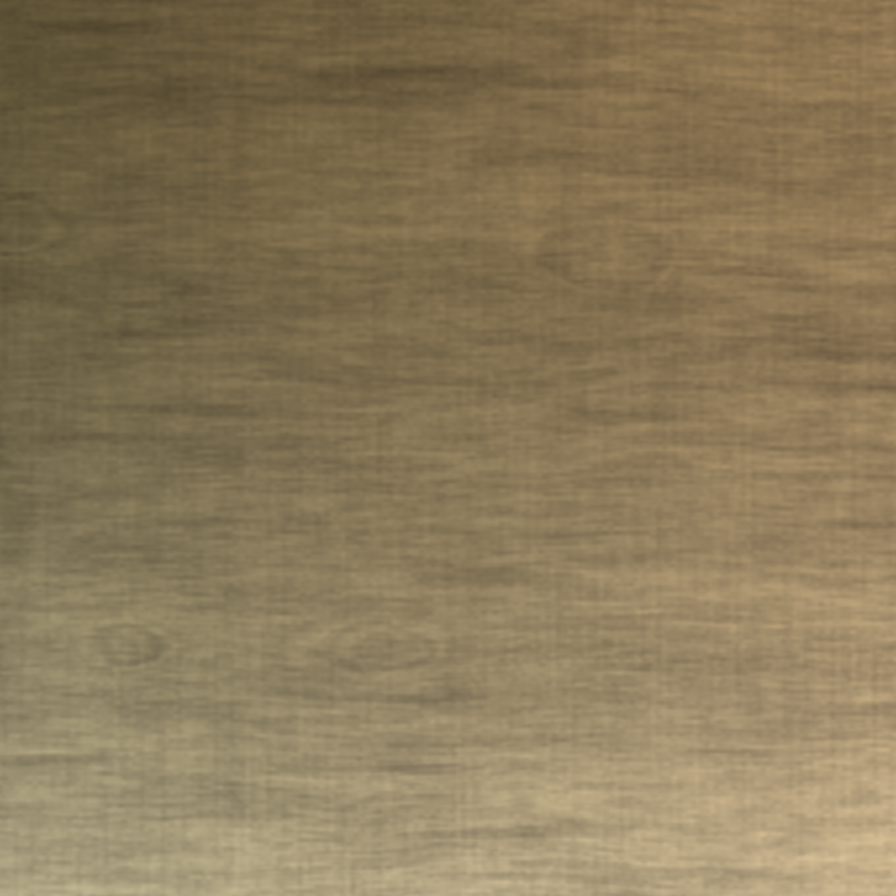
Reproduce this texture procedurally as a three.js fragment shader.

```glsl
varying vec2 vUv;

// Light falling across the board: left and right colour of each row
const vec3 TOP_LEFT = vec3(0.370, 0.322, 0.210);
const vec3 TOP_RIGHT = vec3(0.560, 0.462, 0.322);
const vec3 MID_LEFT = vec3(0.450, 0.410, 0.298);
const vec3 MID_RIGHT = vec3(0.592, 0.502, 0.366);
const vec3 BOTTOM_LEFT = vec3(0.668, 0.632, 0.505);
const vec3 BOTTOM_RIGHT = vec3(0.752, 0.670, 0.528);

// Cells across and up for each layer
const vec2 BAND_SCALE = vec2(1.8, 12.0);
const vec2 STREAK_SCALE = vec2(6.0, 50.0);
const vec2 GRAIN_SCALE = vec2(15.0, 115.0);
const vec2 FIBRE_SCALE = vec2(38.0, 220.0);
const vec2 DARK_SCALE = vec2(5.0, 62.0);
const vec2 THREAD_SCALE = vec2(170.0, 12.0);
const vec2 COLUMN_SCALE = vec2(24.0, 3.0);
const vec2 MOTTLE_SCALE = vec2(150.0, 190.0);

// Relative brightness swing of each layer
const float BAND_GAIN = 0.11;
const float STREAK_GAIN = 0.085;
const float GRAIN_GAIN = 0.115;
const float FIBRE_GAIN = 0.105;
const float THREAD_GAIN = 0.05;
const float COLUMN_GAIN = 0.035;
const float MOTTLE_GAIN = 0.075;
const float DARK_STREAK_GAIN = 0.09;

const float GRAIN_WAVE = 0.014;
const float FINE_WAVE = 0.005;
const int KNOT_COUNT = 5;
const float KNOT_RADIUS = 0.042;
const float KNOT_STRETCH = 0.42;
const float KNOT_RINGS = 140.0;
const float KNOT_GAIN = 0.19;

float hash(vec2 p) {
  vec3 q = fract(p.xyx * 0.1031);
  q += dot(q, q.yzx + 33.33);
  return fract((q.x + q.y) * q.z);
}

// Smooth noise along one row, shifted so that rows do not line up
float rowNoise(float x, float row) {
  x += 17.0 * hash(vec2(row, 3.7));
  float cell = floor(x);
  float t = smoothstep(0.0, 1.0, x - cell);
  return mix(hash(vec2(cell, row)), hash(vec2(cell + 1.0, row)), t);
}

// Noise centred on zero, from -0.5 to 0.5
float streakNoise(vec2 p) {
  float row = floor(p.y);
  float t = smoothstep(0.0, 1.0, p.y - row);
  return mix(rowNoise(p.x, row), rowNoise(p.x, row + 1.0), t) - 0.5;
}

// Quadratic blend through the three rows of light
vec3 boardLight(vec2 p) {
  vec3 bottom = mix(BOTTOM_LEFT, BOTTOM_RIGHT, p.x);
  vec3 middle = mix(MID_LEFT, MID_RIGHT, p.x);
  vec3 top = mix(TOP_LEFT, TOP_RIGHT, p.x);
  return mix(mix(bottom, middle, 2.0 * p.y), mix(middle, top, 2.0 * p.y - 1.0), p.y);
}

// Ring pattern in x, coverage in y
vec2 knots(vec2 p) {
  vec2 wobble = vec2(streakNoise(p * 22.0 + 5.0), streakNoise(p * vec2(18.0, 30.0) + 11.0));
  float rings = 0.0;
  float cover = 0.0;
  for (int i = 0; i < KNOT_COUNT; i++) {
    float id = float(i);
    vec2 jitter = vec2(hash(vec2(id, 21.0)), hash(vec2(id, 47.0))) - 0.5;
    vec2 centre = fract(vec2(0.14 + 0.63 * id, 0.25 + 0.5 * floor(id / 3.0)) + 0.08 * jitter);
    vec2 q = (p - centre) * vec2(KNOT_STRETCH, 1.0) + 0.018 * wobble;
    float r = length(q);
    float mask = exp(-r * r / (KNOT_RADIUS * KNOT_RADIUS));
    rings += mask * streakNoise(vec2(r * KNOT_RINGS, id * 9.0));
    cover = max(cover, mask);
  }
  return vec2(rings, cover);
}

void main() {
  vec2 p = vUv;
  float wave = GRAIN_WAVE * streakNoise(p * vec2(4.0, 5.0))
             + FINE_WAVE * streakNoise(p * vec2(14.0, 22.0) + 30.0);
  vec2 wood = p + vec2(0.0, wave);
  vec2 knot = knots(p);

  // Lengthwise grain, fading inside the knots
  float grain = STREAK_GAIN * streakNoise(wood * STREAK_SCALE)
              + GRAIN_GAIN * streakNoise(wood * GRAIN_SCALE + 40.0);
  float dark = smoothstep(0.12, 0.48, streakNoise(wood * DARK_SCALE + 70.0));
  grain -= DARK_STREAK_GAIN * dark;
  float shade = 1.015 + grain * (1.0 - 0.6 * knot.y) + KNOT_GAIN * knot.x;

  // Broad bands and fine fibres
  shade += BAND_GAIN * streakNoise(wood * BAND_SCALE + 90.0);
  shade += FIBRE_GAIN * streakNoise(wood * FIBRE_SCALE + 130.0);

  // Faint upright threads and mottling
  shade += THREAD_GAIN * streakNoise((p * THREAD_SCALE).yx + 170.0);
  shade += COLUMN_GAIN * streakNoise((p * COLUMN_SCALE).yx + 210.0);
  shade += MOTTLE_GAIN * streakNoise(p * MOTTLE_SCALE + 250.0);

  gl_FragColor = vec4(boardLight(p) * shade, 1.0);
}
```
